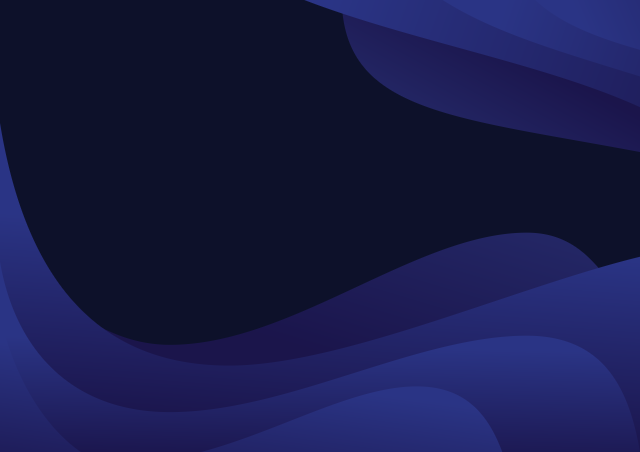
Write a Shadertoy shader that draws this background.

```glsl
const vec2 BOARD = vec2(768.0, 544.0);   // design units, y pointing down
const vec3 NIGHT  = vec3(0.050, 0.067, 0.163);
const vec3 BLUE   = vec3(0.165, 0.204, 0.520);
const vec3 DUSK   = vec3(0.138, 0.150, 0.395);
const vec3 INDIGO = vec3(0.104, 0.082, 0.296);
const int SOLVE_STEPS = 18;

vec2 bezier(vec2 a, vec2 b, vec2 c, vec2 d, float t) {
    float s = 1.0 - t;
    return s*s*s*a + 3.0*s*s*t*b + 3.0*s*t*t*c + t*t*t*d;
}

// Approximate signed distance to a curve running left to right, positive below
float below(vec2 p, vec2 a, vec2 b, vec2 c, vec2 d) {
    float lo = 0.0, hi = 1.0;
    for (int i = 0; i < SOLVE_STEPS; i++) {
        float mid = 0.5*(lo + hi);
        if (bezier(a, b, c, d, mid).x < p.x) lo = mid; else hi = mid;
    }
    float t = 0.5*(lo + hi), s = 1.0 - t;
    vec2 tangent = s*s*(b - a) + 2.0*s*t*(c - b) + t*t*(d - c);
    bool inSpan = p.x > a.x && p.x < d.x;
    float slope = inSpan ? tangent.y/max(tangent.x, 0.001) : 0.0;
    return (p.y - bezier(a, b, c, d, t).y)/sqrt(1.0 + slope*slope);
}

// Wave of three arcs: descent to a valley, rise to a crest, fall to the end
float belowWave(vec2 p, vec2 start, vec2 s1, vec2 s2, vec2 valley, vec2 v1, vec2 v2,
                vec2 crest, vec2 c1, vec2 c2, vec2 end) {
    if (p.x < valley.x) return below(p, start, s1, s2, valley);
    if (p.x < crest.x) return below(p, valley, v1, v2, crest);
    return below(p, crest, c1, c2, end);
}

vec3 ramp(vec2 p, vec2 from, vec2 to, vec3 first, vec3 last) {
    vec2 axis = to - from;
    return mix(first, last, clamp(dot(p - from, axis)/dot(axis, axis), 0.0, 1.0));
}

void paint(inout vec3 col, vec3 ink, float inside) {
    float pixel = BOARD.y/iResolution.y;
    col = mix(col, ink, clamp(0.5 + inside/pixel, 0.0, 1.0));
}

void mainImage(out vec4 fragColor, in vec2 fragCoord) {
    vec2 uv = fragCoord/iResolution.xy;
    vec2 p = vec2(uv.x, 1.0 - uv.y)*BOARD;
    vec3 col = NIGHT;

    // Upper right drapes, back to front
    float drape = below(p, vec2(410, -5), vec2(410, 135), vec2(540, 140), vec2(768, 183));
    paint(col, ramp(p, vec2(560, 170), vec2(620, 60), DUSK, INDIGO), -drape);

    drape = below(p, vec2(350, -6), vec2(480, 47), vec2(650, 75), vec2(768, 129));
    paint(col, ramp(p, vec2(400, 0), vec2(950, 200), BLUE, INDIGO), -drape);

    drape = below(p, vec2(522, -6), vec2(585, 37), vec2(665, 60), vec2(768, 92));
    paint(col, ramp(p, vec2(600, 30), vec2(1000, 170), BLUE, INDIGO), -drape);

    drape = below(p, vec2(636, -6), vec2(665, 24), vec2(705, 42), vec2(768, 60));
    paint(col, ramp(p, vec2(700, 30), vec2(1000, -100), BLUE, INDIGO), -drape);

    // Dark rear ribbon
    float wave = belowWave(p, vec2(110, 388), vec2(140, 405), vec2(170, 415),
        vec2(204, 415), vec2(350, 415), vec2(500, 280),
        vec2(632, 280), vec2(675, 280), vec2(705, 300), vec2(735, 345));
    paint(col, ramp(p, vec2(470, 230), vec2(410, 430), DUSK, INDIGO), wave);

    // Broad sweep from the left edge to the right edge
    vec2 trough = vec2(275, 440);
    wave = p.x < trough.x
        ? below(p, vec2(0, 148), vec2(28, 320), vec2(105, 440), trough)
        : below(p, trough, vec2(410, 440), vec2(620, 345), vec2(768, 309));
    paint(col, ramp(p, vec2(384, 285), vec2(367, 520), BLUE, INDIGO), wave);

    // Middle wave
    wave = belowWave(p, vec2(0, 315), vec2(18, 420), vec2(85, 496),
        vec2(204, 496), vec2(345, 496), vec2(500, 404),
        vec2(632, 404), vec2(725, 404), vec2(755, 468), vec2(768, 544));
    paint(col, ramp(p, vec2(384, 415), vec2(380, 560), BLUE, INDIGO), wave);

    // Front wave
    wave = belowWave(p, vec2(0, 380), vec2(18, 460), vec2(60, 525),
        vec2(110, 552), vec2(250, 580), vec2(390, 465),
        vec2(500, 465), vec2(560, 465), vec2(590, 500), vec2(608, 560));
    paint(col, ramp(p, vec2(384, 465), vec2(360, 640), BLUE, INDIGO), wave);

    fragColor = vec4(col, 1.0);
}
```
